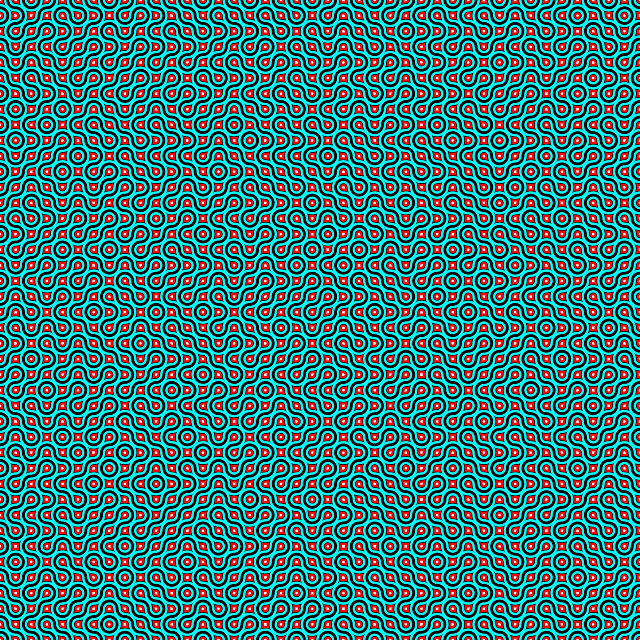
Give the GLSL for this pattern, as a WebGL 1 fragment shader.

```glsl
precision highp float;
// Truchet maze of quarter arcs: black cords edged in cyan, with red gaps and pale cores.

uniform vec2 u_resolution;

const float TILES = 41.0;         // repeats across and down
const float ARC_RADIUS = 0.5;     // all lengths below are in tile units
const float CORD_EDGE = 0.09;     // black to cyan
const float RIM_EDGE = 0.24;      // cyan to dark outline
const float GAP_EDGE = 0.285;     // dark outline to red
const float CORE_EDGE = 0.42;     // red to pale core

const vec3 BLACK = vec3(0.0);
const vec3 CYAN = vec3(0.0, 1.0, 1.0);
const vec3 RED = vec3(1.0, 0.0, 0.0);
const vec3 WHITE = vec3(1.0);

// Random value per cell, wrapping after `period` cells
float cellHash(vec2 cell, float period) {
  vec2 p = mod(cell, period);
  return fract(sin(dot(p, vec2(127.1, 311.7))) * 43758.55);
}

// Antialiased step, `blur` wide
float softStep(float edge, float value, float blur) {
  return smoothstep(edge - 0.5 * blur, edge + 0.5 * blur, value);
}

// Distance to the nearer of two arcs around opposite tile corners
float arcDistance(vec2 p, float radius) {
  float cornerDistance = min(length(p), length(1.0 - p));
  return abs(cornerDistance - radius);
}

// Mirror a tile left to right when its random value is high
vec2 turnTile(vec2 p, float random) {
  return vec2(mix(p.x, 1.0 - p.x, step(0.5, random)), p.y);
}

// Colour bands outward from the middle of a cord
vec3 bandColor(float d, float blur) {
  float rim = softStep(CORD_EDGE, d, blur) * (1.0 - softStep(RIM_EDGE, d, blur));
  float gap = softStep(GAP_EDGE, d, blur);
  float core = softStep(CORE_EDGE, d, blur);
  vec3 color = mix(BLACK, CYAN, rim) + RED * gap;
  return mix(min(color, 1.0), WHITE, core);
}

void main() {
  vec2 grid = gl_FragCoord.xy / u_resolution * TILES;
  float pixel = TILES / min(u_resolution.x, u_resolution.y);

  vec2 cell = floor(grid);
  vec2 local = turnTile(fract(grid), cellHash(cell, TILES));
  float d = arcDistance(local, ARC_RADIUS);

  gl_FragColor = vec4(bandColor(d, pixel), 1.0);
}
```
